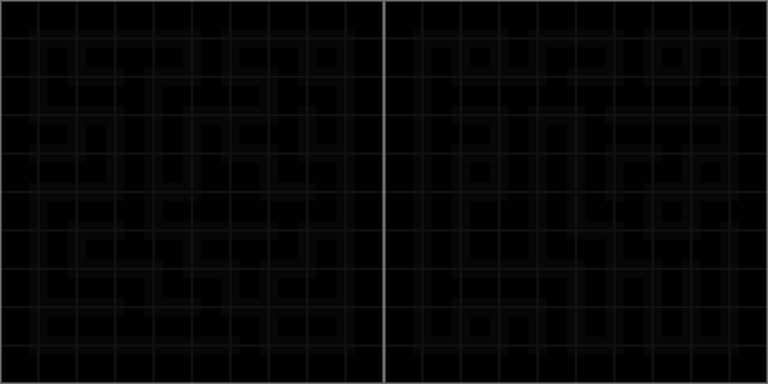
This pattern is drawn by a Shadertoy shader. Its source:

```glsl
float hash(vec3 p) {
    p = fract(p * vec3(0.1031, 0.1130, 0.0973));
    p += dot(p, p.yzx + 33.33);
    return fract((p.x + p.y) * p.z);
}

// Square-ended distance from q to an axis-aligned arm starting at zero
float armDistance(vec2 q, vec2 arm) {
    vec2 offset = abs(q - clamp(q, min(arm, 0.0), max(arm, 0.0)));
    return max(offset.x, offset.y);
}

// Distance to a winding trail: alternate nodes each send out two arms
float trailDistance(vec2 g, float panel) {
    float d = 10.0;
    vec2 nearest = floor(g + 0.5);
    for (int j = -1; j <= 1; j++)
    for (int i = -1; i <= 1; i++) {
        vec2 node = nearest + vec2(i, j);
        bool outside = any(lessThan(node, vec2(1.0))) || any(greaterThan(node, vec2(9.0)));
        if (outside || mod(node.x + node.y, 2.0) > 0.5) continue;

        vec3 seed = vec3(node, panel * 17.0 + 5.0);
        vec2 side = vec2(hash(seed), hash(seed + 31.7));
        vec2 turn = mix(vec2(-1.0), vec2(1.0), step(0.5, side));

        // Arms on the rim point back into the lattice
        vec2 rim = step(node, vec2(1.5)) - step(vec2(8.5), node);
        turn = mix(turn, rim, abs(rim));
        vec2 armA = vec2(turn.x, 0.0);
        vec2 armB = vec2(0.0, turn.y);

        // Some nodes run straight on, more often along the rim
        float straight = hash(seed + 67.3);
        bool corner = abs(rim.x) + abs(rim.y) > 1.5;
        if (!corner && straight < (rim == vec2(0.0) ? 0.2 : 0.65)) {
            bool horizontal = rim == vec2(0.0) ? straight < 0.1 : rim.x == 0.0;
            armA = horizontal ? vec2(1.0, 0.0) : vec2(0.0, 1.0);
            armB = -armA;
        }
        d = min(d, min(armDistance(g - node, armA), armDistance(g - node, armB)));
    }
    return d;
}

float coverage(float d, float pixel) {
    return clamp(0.5 - d / pixel, 0.0, 1.0);
}

void mainImage(out vec4 fragColor, in vec2 fragCoord) {
    // Two square panels side by side, ten cells each way
    vec2 uv = fragCoord / iResolution.y;
    vec2 g = fract(uv) * 10.0;
    float pixel = 10.0 / iResolution.y;

    vec3 color = vec3(0.002);
    float trail = trailDistance(g, floor(uv.x)) - 0.24;
    color = mix(color, vec3(0.027), coverage(trail, pixel));

    // Thin grid over the trail
    vec2 toLine = abs(fract(g + 0.5) - 0.5);
    float grid = min(toLine.x, toLine.y) - 0.028;
    color = mix(color, vec3(0.07), coverage(grid, pixel));

    // Panel frame
    vec2 toEdge = min(g, 10.0 - g);
    float frame = min(toEdge.x, toEdge.y) - 0.04;
    color = mix(color, vec3(0.46), coverage(frame, pixel));

    fragColor = vec4(color, 1.0);
}
```
